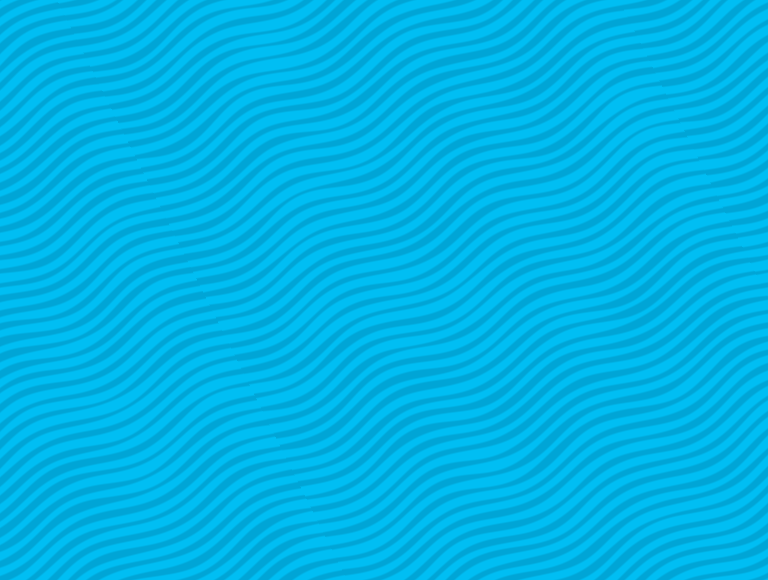
This pattern is drawn by a Shadertoy shader. Its source:

```glsl
// Steep rows of hand-cut wavy stripes in two blues, laid in joined panels.

vec2 hashGradient(vec2 cell) {
    vec3 p = fract(cell.xyx * vec3(0.1031, 0.1030, 0.0973));
    p += dot(p, p.yzx + 33.33);
    float angle = 6.28319 * fract((p.x + p.y) * p.z);
    return vec2(cos(angle), sin(angle));
}

float gradientNoise(vec2 p) {
    vec2 i = floor(p), f = p - i;
    vec2 u = f * f * f * (f * (f * 6.0 - 15.0) + 10.0);
    vec2 e = vec2(0.0, 1.0);
    float low = mix(dot(hashGradient(i), f),
                    dot(hashGradient(i + e.yx), f - e.yx), u.x);
    float high = mix(dot(hashGradient(i + e.xy), f - e.xy),
                     dot(hashGradient(i + e.yy), f - e.yy), u.x);
    return mix(low, high, u.y);
}

void mainImage(out vec4 fragColor, in vec2 fragCoord) {
    vec2 uv = fragCoord / iResolution.y;

    // Frame turned to follow the climbing stripes
    vec2 direction = normalize(vec2(1.0, 0.5));
    float along = dot(uv, direction);
    float across = dot(uv, vec2(-direction.y, direction.x));

    // Shared wave with a broad drift; a panel spans three waves
    float waves = (along - 0.535) / 0.289;
    float phase = 6.28319 * waves + 0.35 * gradientNoise(uv * 3.0);
    float panel = floor(waves / 3.0);
    across += 0.0142 * sin(phase);
    across += 0.005 * gradientNoise(uv * 4.0 + 9.0);

    // Stripe rows, each with its own uneven width and centre
    float spacing = 0.0243;
    float row = across / spacing;
    float id = floor(row);
    vec2 seed = vec2(along * 8.0 + 17.0 * panel, id * 0.73 + 0.4);
    float swell = gradientNoise(seed);
    float shift = gradientNoise(seed * vec2(0.8, 0.9) + 31.0);
    float halfWidth = 0.212 + 0.17 * swell - 0.02 * cos(phase);
    halfWidth += 0.08 * gradientNoise(uv * 5.0 + 23.0);
    float edge = abs(fract(row) - 0.5 + 0.16 * shift) - halfWidth;

    // Soft edges about one pixel wide at the usual size
    float blur = max(0.7 / iResolution.y, 0.0022) / spacing;
    float stripe = 1.0 - smoothstep(-blur, blur, edge);
    vec3 color = mix(vec3(0.0, 0.745, 0.953), vec3(0.0, 0.648, 0.838), stripe);
    fragColor = vec4(color, 1.0);
}
```
